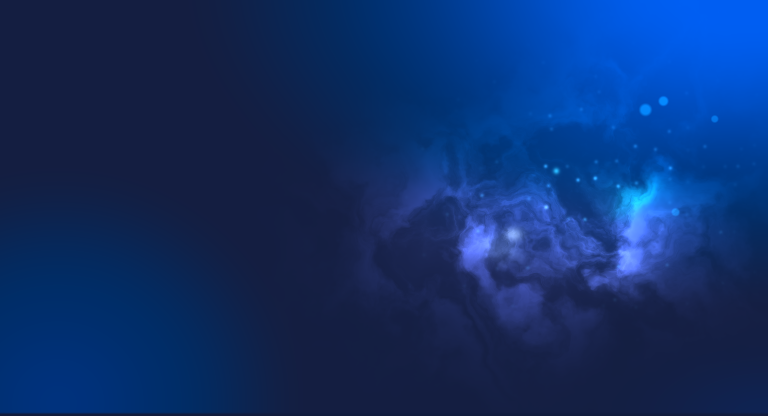
Give the GLSL for this background, as a WebGL 1 fragment shader.

```glsl
precision highp float;
uniform vec2 u_resolution;

float hash(vec2 p) {
  return fract(sin(dot(p, vec2(127.1, 311.7))) * 43758.5453);
}

float noise(vec2 p) {
  vec2 i = floor(p), f = fract(p);
  f = f * f * (3.0 - 2.0 * f);
  return mix(mix(hash(i), hash(i + vec2(1.0, 0.0)), f.x),
             mix(hash(i + vec2(0.0, 1.0)), hash(i + 1.0), f.x), f.y);
}

float fbm(vec2 p) {
  float sum = 0.0, amp = 0.5;
  for (int i = 0; i < 6; i++) {
    sum += amp * noise(p);
    p = mat2(1.6, 1.2, -1.2, 1.6) * p + 7.3;
    amp *= 0.52;
  }
  return sum;
}

// Soft elliptical falloff, 1 at the centre
float blob(vec2 p, vec2 centre, vec2 radius) {
  vec2 d = (p - centre) / radius;
  return exp(-dot(d, d));
}

float disc(vec2 p, vec2 centre, float radius) {
  return 1.0 - smoothstep(radius * 0.6, radius * 1.2, length(p - centre));
}

// Navy ground with the two corner glows
vec3 backdrop(vec2 p) {
  vec3 navy = vec3(0.078, 0.118, 0.255);
  vec3 deepBlue = vec3(0.0, 0.175, 0.40);
  float corner = 1.0 - length((p - vec2(1.80, 1.06)) / vec2(1.36, 0.80));
  vec3 col = mix(navy, deepBlue, smoothstep(-0.02, 0.36, corner));
  col = mix(col, vec3(0.0, 0.37, 0.95), smoothstep(0.22, 0.88, corner));
  float low = 1.0 - length((p - vec2(0.14, 0.03)) / vec2(0.58, 0.56));
  col = mix(col, deepBlue, smoothstep(-0.05, 0.55, low));
  col += vec3(0.0, 0.02, 0.09) * smoothstep(0.4, 1.0, low);
  return col + vec3(-0.02, 0.02, 0.07) * blob(p, vec2(1.85, 0.0), vec2(0.25, 0.12));
}

// Warped dust cloud, violet below and azure above
vec3 nebula(vec2 p) {
  vec2 warp = vec2(fbm(p * 5.0 + 3.1), fbm(p * 5.0 + 19.7)) - 0.5;
  vec2 q = p + 0.16 * warp;
  float dust = fbm(q * 9.0 + 2.0 * warp);
  float wisps = smoothstep(0.30, 0.78, dust);
  float ridge = pow(1.0 - abs(2.0 * fbm(q * 13.0 + 31.0) - 1.0), 5.0);

  float haze = 0.75 * blob(q, vec2(1.36, 0.45), vec2(0.30, 0.17))
             + 0.30 * blob(q, vec2(1.12, 0.43), vec2(0.22, 0.20))
             + 0.32 * blob(q, vec2(1.48, 0.68), vec2(0.22, 0.17));
  float core = blob(q, vec2(1.47, 0.50), vec2(0.12, 0.075))
             + 0.75 * blob(q, vec2(1.47, 0.38), vec2(0.11, 0.07))
             + 0.75 * blob(q, vec2(1.18, 0.43), vec2(0.10, 0.07));

  float height = smoothstep(0.46, 0.62, p.y + 0.15 * (p.x - 1.4));
  vec3 tint = mix(vec3(0.34, 0.40, 0.88), vec3(0.0, 0.40, 0.78), height);
  vec3 col = tint * haze * (0.16 + 0.75 * wisps);
  col += mix(vec3(0.36, 0.44, 0.85), vec3(0.06, 0.56, 0.75), height)
       * core * (0.65 * wisps + 0.35 * ridge);

  // Hot knots in the gas
  float grain = 0.35 + 1.1 * wisps;
  col += vec3(0.0, 0.50, 0.42) * grain * blob(q, vec2(1.52, 0.555), vec2(0.055, 0.03));
  col += vec3(0.50, 0.55, 0.45) * grain * blob(p, vec2(1.232, 0.437), vec2(0.022, 0.015));
  col += vec3(0.28, 0.34, 0.40) * grain * blob(q, vec2(1.25, 0.385), vec2(0.04, 0.02));
  return col;
}

// Small scattered stars, confined to the cloud
vec3 stars(vec2 p) {
  vec2 cell = floor(p * 24.0);
  vec2 centre = (cell + 0.25 + 0.5 * vec2(hash(cell), hash(cell + 41.0))) / 24.0;
  float lit = step(0.72, hash(cell + 83.0)) * hash(cell + 17.0);
  float region = blob(p, vec2(1.40, 0.53), vec2(0.26, 0.18));
  return vec3(0.22, 0.55, 0.70) * lit * region * blob(p, centre, vec2(0.0045));
}

void main() {
  vec2 p = gl_FragCoord.xy / u_resolution.y;
  p.x *= 1.8417 * u_resolution.y / u_resolution.x;

  vec3 col = backdrop(p) + nebula(p) + stars(p);

  // Out-of-focus lights and two clear stars
  vec3 azure = vec3(0.02, 0.24, 0.28);
  col += azure * disc(p, vec2(1.548, 0.736), 0.015);
  col += azure * disc(p, vec2(1.591, 0.757), 0.012);
  col += azure * 0.7 * disc(p, vec2(1.714, 0.714), 0.009);
  col += azure * 0.7 * disc(p, vec2(1.620, 0.490), 0.010);
  col += vec3(0.15, 0.50, 0.50) * blob(p, vec2(1.334, 0.589), vec2(0.007));
  col += vec3(0.30, 0.45, 0.50) * blob(p, vec2(1.310, 0.502), vec2(0.005));

  // Thin shaded lower edge
  col = mix(vec3(0.065, 0.11, 0.24), col, smoothstep(0.003, 0.010, p.y));
  gl_FragColor = vec4(clamp(col, 0.0, 1.0), 1.0);
}
```
